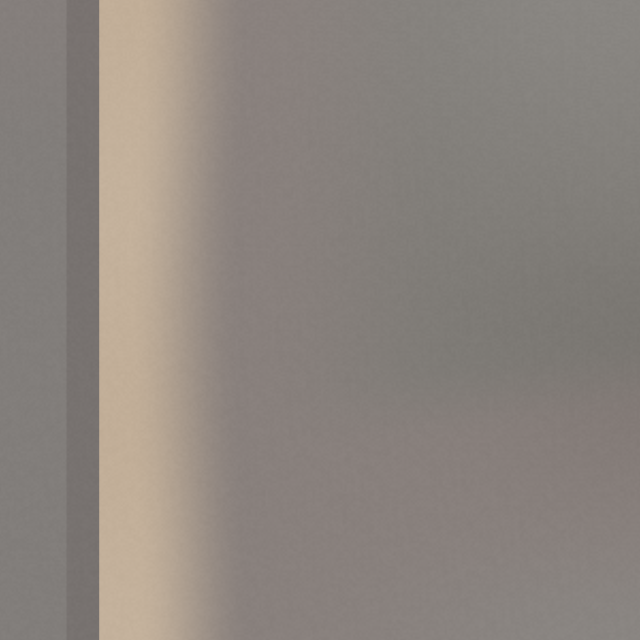
Write a WebGL 1 fragment shader that draws this background.

```glsl
precision highp float;
// A softly lit wall beside a vertical edge: a grey panel, a darker reveal,
// and a warm strip of light that fades into a broad mauve and grey surface.
// Built from smooth steps along x, wide tonal blends and fine paper grain.

#define PANEL_EDGE 0.104
#define LIGHT_EDGE 0.155
#define FADE_START 0.205
#define FADE_END 0.385
#define GRAIN_SCALE 300.0
#define GRAIN_AMOUNT 0.022

uniform vec2 u_resolution;

const vec3 MAUVE = vec3(0.535, 0.502, 0.488);
const vec3 GREY = vec3(0.502, 0.489, 0.470);
const vec3 PANEL = vec3(0.508, 0.492, 0.480);
const vec3 REVEAL = vec3(0.468, 0.447, 0.437);
const vec3 CREAM = vec3(0.762, 0.688, 0.602);

float hash(vec2 p) {
  return fract(sin(dot(p, vec2(127.1, 311.7))) * 43758.5453);
}

float noise(vec2 p) {
  vec2 cell = floor(p);
  vec2 f = fract(p);
  f = f * f * (3.0 - 2.0 * f);
  float low = mix(hash(cell), hash(cell + vec2(1.0, 0.0)), f.x);
  float high = mix(hash(cell + vec2(0.0, 1.0)), hash(cell + vec2(1.0, 1.0)), f.x);
  return mix(low, high, f.y);
}

float blob(vec2 p, vec2 center, vec2 size) {
  vec2 d = (p - center) / size;
  return exp(-dot(d, d));
}

// Mauve wall with a grey upper right and a few broad light and dark areas
vec3 wallColor(vec2 p) {
  float slope = 0.36 + 0.13 * (p.x - 0.6);
  float grey = smoothstep(0.38, 0.72, p.x) * smoothstep(slope - 0.07, slope + 0.07, p.y);
  vec3 color = mix(MAUVE, GREY, grey);
  color += vec3(0.035, 0.036, 0.039) * blob(p, vec2(0.95, 1.02), vec2(0.40, 0.28));
  color -= 0.022 * blob(p, vec2(1.02, 0.50), vec2(0.30, 0.14));
  color -= 0.015 * blob(p, vec2(1.02, 0.32), vec2(0.22, 0.12));
  color += vec3(0.004, 0.020, 0.020) * blob(p, vec2(0.95, 0.0), vec2(0.32, 0.13));
  return color;
}

// Warm light, full at its left edge and fading to the right
vec3 addLight(vec3 wall, vec2 p) {
  float sway = 0.008 * cos(6.2832 * p.y);
  float fade = 1.0 - smoothstep(FADE_START, FADE_END, p.x - sway);
  vec3 cream = CREAM + 0.008 * cos(9.0 * p.y) * vec3(0.6, 0.8, 1.0);
  return mix(wall, cream, fade);
}

// Grey panel and its dark reveal, with a slow vertical drift of tint
vec3 sideColor(vec2 p, float aa) {
  vec3 drift = vec3(0.012, 0.004, 0.005) * smoothstep(0.75, 1.0, p.y);
  float reveal = smoothstep(PANEL_EDGE - 0.001 - aa, PANEL_EDGE + 0.001 + aa, p.x);
  return mix(PANEL + drift, REVEAL + 0.5 * drift, reveal);
}

void main() {
  vec2 p = gl_FragCoord.xy / u_resolution;
  float aa = 0.7 / u_resolution.x;

  vec3 lit = addLight(wallColor(p), p);
  float edge = smoothstep(LIGHT_EDGE - aa, LIGHT_EDGE + aa, p.x);
  vec3 color = mix(sideColor(p, aa), lit, edge);

  // Fine grain over everything
  float grain = 0.65 * noise(p * GRAIN_SCALE) + 0.35 * noise(p * GRAIN_SCALE * 0.47 + 17.0);
  color += GRAIN_AMOUNT * (grain - 0.5);
  gl_FragColor = vec4(color, 1.0);
}
```
